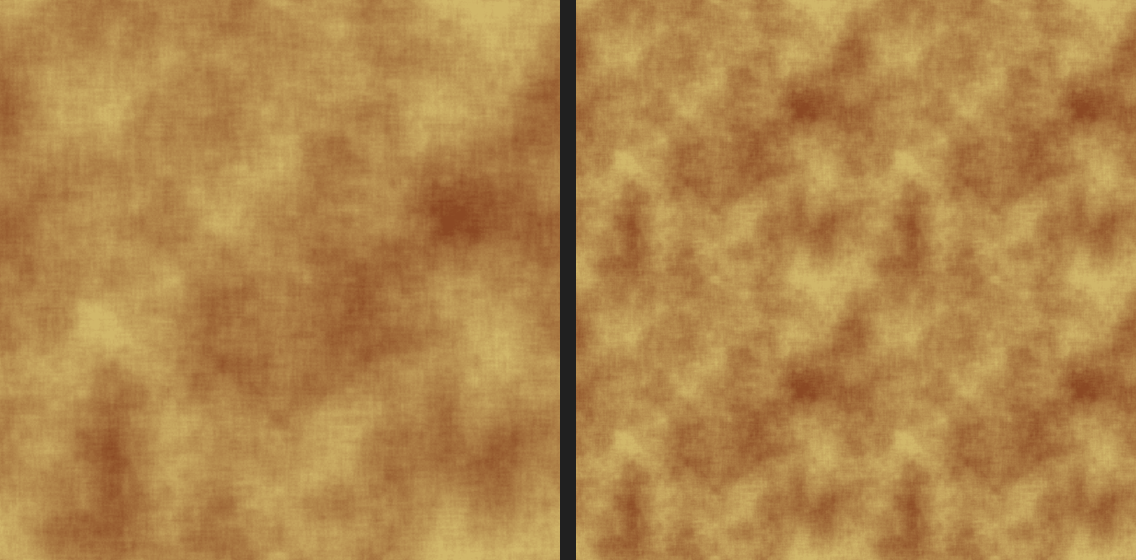
Left, the tile; right, the same tile 2 across and 2 down.
Give the GLSL for this texture, as a WebGL 2 fragment shader.

```glsl
#version 300 es
precision highp float;
precision highp int;

uniform vec2 u_resolution;
out vec4 fragColor;

// Integer hash of a lattice cell, result in 0..1
float hashCell(ivec2 cell, int seed) {
    uvec3 v = uvec3(uvec2(cell), uint(seed)) * 1664525u + 1013904223u;
    v.x += v.y * v.z;
    v.y += v.z * v.x;
    v.z += v.x * v.y;
    v ^= v >> 16u;
    v.x += v.y * v.z;
    v.y += v.z * v.x;
    return float((v.x ^ (v.y >> 7u)) & 0xffffu) / 65535.0;
}

// Value noise centred on zero that wraps after a whole number of cells
float wrapNoise(vec2 uv, ivec2 cells, int seed) {
    vec2 p = uv * vec2(cells);
    ivec2 a = ivec2(floor(p)) % cells;
    ivec2 b = (a + 1) % cells;
    vec2 f = fract(p);
    vec2 w = f * f * (3.0 - 2.0 * f);
    float low = mix(hashCell(a, seed), hashCell(ivec2(b.x, a.y), seed), w.x);
    float high = mix(hashCell(ivec2(a.x, b.y), seed), hashCell(b, seed), w.x);
    return mix(low, high, w.y) - 0.5;
}

// Stacked octaves, each twice as fine as the one before
float cloud(vec2 uv, int baseCells, float gain, int seed) {
    float sum = 0.0;
    float amplitude = 1.0;
    int cells = baseCells;
    for (int i = 0; i < 7; i++) {
        sum += amplitude * wrapNoise(uv, ivec2(cells), seed + i);
        amplitude *= gain;
        cells *= 2;
    }
    return sum;
}

// Crossed streaks, long on one axis and thin on the other
float weave(vec2 uv, int longCells, int thinCells, int seed) {
    return wrapNoise(uv, ivec2(longCells, thinCells), seed)
         + wrapNoise(uv, ivec2(thinCells, longCells), seed + 1);
}

// Linear ramp from rust through tan to straw
vec3 ochre(float tone) {
    const vec3 TAN = vec3(0.695, 0.522, 0.291);
    const vec3 SPREAD = vec3(0.052, 0.081, 0.052);
    return TAN + SPREAD * clamp(tone, -2.9, 2.4);
}

void main() {
    vec2 uv = gl_FragCoord.xy / u_resolution;

    // Soft blotches
    float tone = cloud(uv, 5, 0.61, 11) * 3.6;

    // Faint threads and fine grain
    tone += weave(uv, 14, 110, 31) * 0.3;
    tone += weave(uv, 40, 256, 41) * 0.45;
    tone += wrapNoise(uv, ivec2(400), 51) * 0.45;

    fragColor = vec4(ochre(tone), 1.0);
}
```
